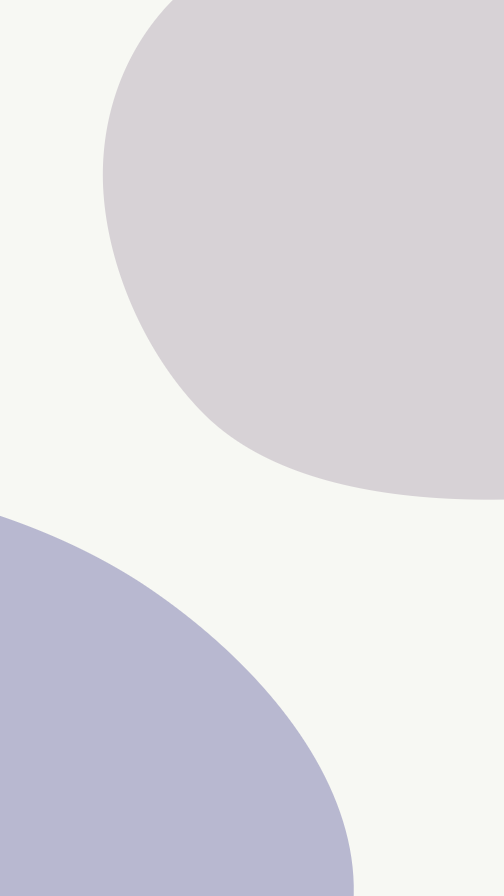
Write a Shadertoy shader that draws this background.

```glsl
// Keeps the signed distance of smaller size
float nearer(float a, float b) {
    return abs(a) < abs(b) ? a : b;
}

// Signed distance to a segment, positive on the left of its direction
float segmentSide(vec2 p, vec2 a, vec2 b) {
    vec2 along = b - a, rel = p - a;
    float t = clamp(dot(rel, along) / dot(along, along), 0.0, 1.0);
    float side = along.x * rel.y - along.y * rel.x;
    return length(rel - along * t) * (side < 0.0 ? -1.0 : 1.0);
}

vec2 bezier(vec2 a, vec2 b, vec2 c, vec2 d, float t) {
    float s = 1.0 - t;
    return s * s * s * a + 3.0 * s * t * (s * b + t * c) + t * t * t * d;
}

// Signed distance to a cubic curve, walked in short chords
float curveSide(vec2 p, vec2 a, vec2 b, vec2 c, vec2 d) {
    const int STEPS = 40;
    float dist = 1e4;
    vec2 last = a;
    for (int i = 1; i <= STEPS; i++) {
        vec2 next = bezier(a, b, c, d, float(i) / float(STEPS));
        dist = nearer(dist, segmentSide(p, last, next));
        last = next;
    }
    return dist;
}

// Large rounded shape at the upper right
float upperBlob(vec2 p) {
    vec2 leftmost = vec2(20.4, 143.1), corner = vec2(40.5, 95.6);
    float d = curveSide(p, vec2(35.2, 178.7), vec2(25.5, 169.4), vec2(20.4, 156.5), leftmost);
    d = nearer(d, curveSide(p, leftmost, vec2(20.4, 126.9), vec2(28.2, 107.9), corner));
    return nearer(d, curveSide(p, corner, vec2(53.5, 82.6), vec2(76.4, 78.0), vec2(101.9, 78.7)));
}

// Sloping mound at the lower left
float lowerBlob(vec2 p) {
    vec2 shoulder = vec2(28.2, 62.0);
    float d = curveSide(p, vec2(-1.4, 75.9), vec2(8.3, 72.7), vec2(18.5, 68.3), shoulder);
    return -nearer(d, curveSide(p, shoulder, vec2(50.9, 47.0), vec2(71.8, 23.1), vec2(70.1, -1.6)));
}

void mainImage(out vec4 fragColor, in vec2 fragCoord) {
    // Canvas width is 100 units
    float pixel = 100.0 / iResolution.x;
    vec2 p = fragCoord * pixel;

    vec3 paper = vec3(0.969, 0.973, 0.953);
    vec3 mauve = vec3(0.843, 0.824, 0.839);
    vec3 lavender = vec3(0.722, 0.722, 0.816);

    // Flat layers with one-pixel soft edges
    vec3 color = mix(paper, mauve, clamp(upperBlob(p) / pixel + 0.5, 0.0, 1.0));
    color = mix(color, lavender, clamp(lowerBlob(p) / pixel + 0.5, 0.0, 1.0));
    fragColor = vec4(color, 1.0);
}
```
